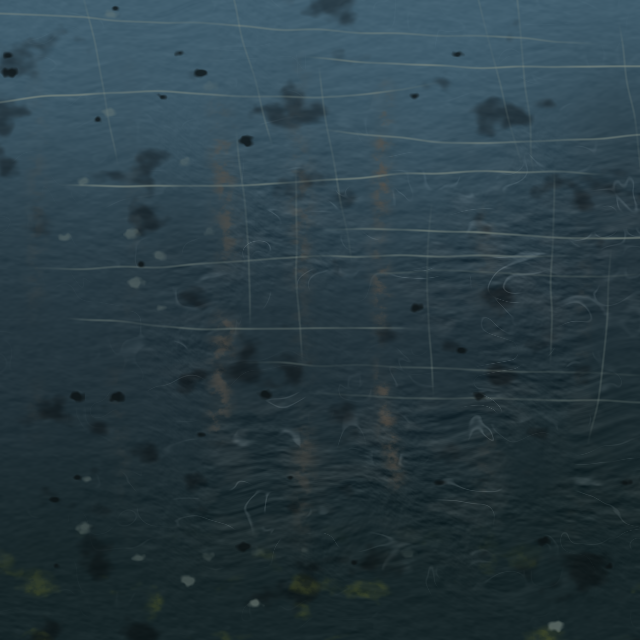
A WebGL 2 fragment shader for this texture:

```glsl
#version 300 es
precision highp float;

uniform vec2 u_resolution;
out vec4 fragColor;

#define LOW_COLOR vec3(0.090, 0.148, 0.160)
#define MID_COLOR vec3(0.136, 0.200, 0.232)
#define TOP_COLOR vec3(0.255, 0.370, 0.435)
#define RUST_COLOR vec3(0.350, 0.315, 0.275)
#define PALE_COLOR vec3(0.470, 0.520, 0.490)
#define MOSS_COLOR vec3(0.300, 0.330, 0.160)
#define RELIEF 0.21
#define SCRATCHES 11
#define STREAKS 7
#define SCRATCH_WIDTH 0.0016

float hash(vec2 p) {
    uvec2 q = uvec2(ivec2(floor(p))) * uvec2(1597334673u, 3812015801u);
    uint n = (q.x ^ q.y) * 1597334673u;
    n = (n ^ (n >> 15)) * 2246822519u;
    n ^= n >> 13;
    return float(n >> 8) / 16777216.0;
}

float noise(vec2 p) {
    vec2 i = floor(p), f = fract(p);
    f = f * f * (3.0 - 2.0 * f);
    return mix(mix(hash(i), hash(i + vec2(1, 0)), f.x),
               mix(hash(i + vec2(0, 1)), hash(i + vec2(1, 1)), f.x), f.y);
}

float fbm(vec2 p) {
    float sum = 0.0, amp = 0.5;
    for (int i = 0; i < 4; i++) {
        sum += amp * noise(p);
        p = mat2(1.9, 0.25, -0.25, 1.9) * p + 17.3;
        amp *= 0.5;
    }
    return sum;
}

// Height of the flaky paint, stretched sideways
float paintHeight(vec2 p) {
    return fbm(p * vec2(30.0, 78.0) + 3.0 * noise(p * 9.0));
}

// Thin wavering line along x, broken in strength and ending softly
float scratch(vec2 p, vec2 centre, float halfLength, float seed, float px) {
    float x = p.x - centre.x;
    float slope = 0.10 * (hash(vec2(seed, 3)) - 0.5);
    float bend = 0.022 * (hash(vec2(seed, 4)) - 0.5);
    float y = centre.y + slope * x + bend * sin(x * 9.0 + seed)
            + 0.005 * (noise(vec2(p.x * 16.0, seed)) - 0.5);
    float line = 1.0 - smoothstep(0.0, SCRATCH_WIDTH + px, abs(p.y - y));
    float ends = 1.0 - smoothstep(0.75 * halfLength, halfLength, abs(x));
    return line * ends * (0.3 + 0.7 * noise(vec2(p.x * 24.0, seed + 40.0)));
}

// Sparse rough dots, one at most in each cell
float specks(vec2 p, float cells, float density, float px) {
    vec2 id = floor(p * cells), f = fract(p * cells);
    vec2 centre = 0.35 + 0.3 * vec2(hash(id + 11.0), hash(id + 57.0));
    float radius = mix(0.08, 0.25, hash(id + 91.0));
    float d = length((f - centre) * vec2(0.8, 1.2)) + 0.16 * (noise(p * 150.0) - 0.5);
    float edge = 0.06 + px * cells;
    return step(hash(id + 131.0), density) * (1.0 - smoothstep(radius - edge, radius + edge, d));
}

void main() {
    vec2 p = gl_FragCoord.xy / u_resolution;
    float px = 1.0 / u_resolution.y;

    // Broad shading from pale top to dark foot
    float level = p.y - 0.12 * smoothstep(0.55, 1.0, p.x) + 0.16 * (fbm(p * vec2(4.0, 3.0)) - 0.47);
    vec3 color = mix(LOW_COLOR, MID_COLOR, smoothstep(0.05, 0.5, level));
    color = mix(color, TOP_COLOR, smoothstep(0.42, 0.98, level));

    // Worn area, flakes and fine grain
    float worn = smoothstep(0.1, 0.45, p.x) * smoothstep(0.02, 0.25, p.y) * (1.0 - smoothstep(0.55, 0.9, p.y));
    worn *= smoothstep(0.25, 0.6, fbm(p * 7.0 + 5.0));
    float slope = paintHeight(p) - paintHeight(p + vec2(-0.0015, 0.004));
    color += slope * RELIEF * (0.3 + 0.8 * worn) * vec3(1.0, 1.0, 0.97);
    color += worn * vec3(0.034, 0.026, 0.022) * smoothstep(0.4, 0.65, fbm(p * vec2(22.0, 38.0)));
    color += 0.016 * (noise(p * vec2(110.0, 240.0)) - 0.5);
    color *= 1.0 - 0.35 * smoothstep(0.60, 0.75, fbm(p * vec2(13.0, 17.0) + 31.0));

    // Curled edges of lifted paint
    float ridge = 1.0 - smoothstep(0.0, 0.07, abs(noise(p * vec2(15.0, 42.0) + 3.0 * noise(p * 20.0)) - 0.5));
    color += 0.085 * ridge * (0.15 + worn) * smoothstep(0.5, 0.75, noise(p * vec2(24.0, 32.0) + 8.0));

    // Vertical rust runs
    float crumbs = smoothstep(0.36, 0.70, fbm(p * vec2(65.0, 85.0)));
    for (int i = 0; i < STREAKS; i++) {
        float k = float(i);
        float x = 0.06 + 0.14 * k + 0.03 * (hash(vec2(k, 21)) - 0.5);
        float wobble = 0.035 * (noise(vec2(p.y * 5.0, k * 7.0)) - 0.5);
        float d = (p.x - x - wobble) / mix(0.012, 0.026, hash(vec2(k, 22)));
        float span = smoothstep(0.08, 0.3, p.y) * (1.0 - smoothstep(0.72, 0.98, p.y));
        float weight = (i % 2 == 0 ? 1.0 : 0.45) * (0.2 + exp(-pow((x - 0.5) / 0.22, 2.0)));
        float patches = smoothstep(0.2, 0.7, noise(vec2(p.x * 8.0, p.y * 11.0 + k * 13.0)));
        float run = exp(-d * d) * span * weight * patches;
        color = mix(color, RUST_COLOR, clamp(run * (0.10 + 0.62 * crumbs), 0.0, 0.7));
    }

    // Long level scratches and faint steep ones
    for (int i = 0; i < SCRATCHES; i++) {
        float k = float(i);
        vec2 r = vec2(hash(vec2(k, 1)), hash(vec2(k, 2)));
        vec2 centre = vec2(r.x, 0.36 + 0.6 * (k + r.y) / float(SCRATCHES));
        float strength = mix(0.25, 0.9, hash(vec2(k, 5)));
        float mark = strength * scratch(p, centre, mix(0.12, 0.55, hash(vec2(k, 6))), k, px);
        vec2 steep = vec2(p.y, p.x + (r.y - 0.35) * 0.35 * (p.y - 0.8));
        mark += 0.28 * scratch(steep, vec2(0.45 + 0.5 * r.y, r.x), 0.16, k + 60.0, px);
        color = mix(color, PALE_COLOR, min(mark, 0.8));
    }

    // Moss, pale chips and dark pits
    float foot = 1.0 - smoothstep(0.03, 0.2, p.y);
    float moss = smoothstep(0.56, 0.74, fbm(p * vec2(17.0, 24.0) + 71.0));
    color = mix(color, MOSS_COLOR, 0.6 * foot * moss * (0.4 + 0.6 * crumbs));
    float chipArea = max(foot, 0.6 * (1.0 - smoothstep(0.2, 0.45, p.x)));
    color = mix(color, PALE_COLOR, 0.6 * chipArea * specks(p, 26.0, 0.07, px));
    color = mix(color, LOW_COLOR * 0.4, 0.75 * specks(p + 3.7, 30.0, 0.04, px));

    fragColor = vec4(clamp(color, 0.0, 1.0), 1.0);
}
```
